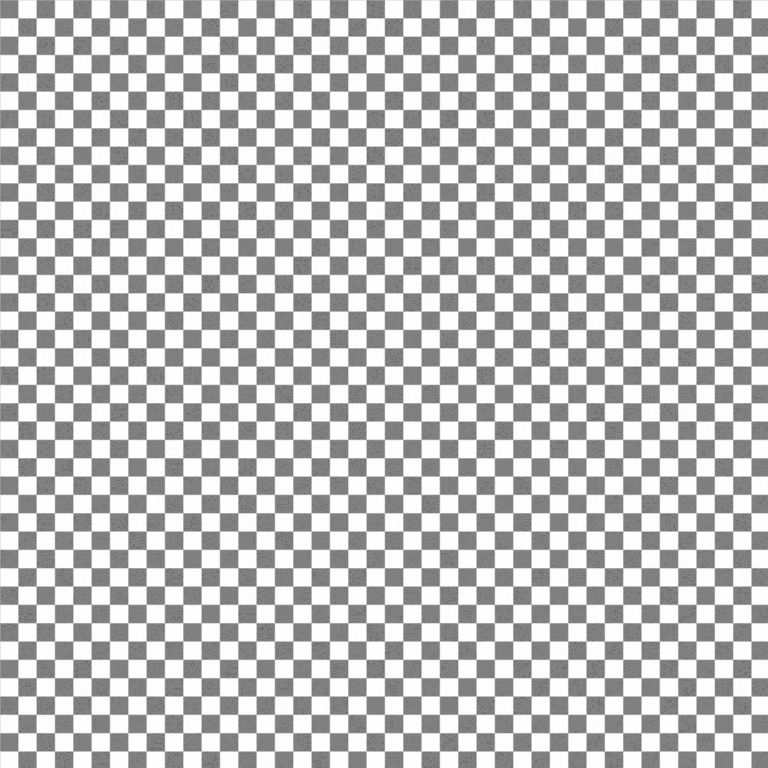
A Shadertoy shader for this pattern:

```glsl
// Fine grey and white checkerboard with soft seams and faint grain.

float hash(vec2 p) {
    return fract(sin(dot(p, vec2(127.1, 311.7))) * 43758.5453);
}

// Square wave with softened steps: +1 on even cells, -1 on odd cells.
vec2 softSquareWave(vec2 p, float edge) {
    vec2 ramp = 0.5 - abs(mod(p + 0.5, 2.0) - 1.0);
    return clamp(2.0 * ramp / edge, -1.0, 1.0);
}

void mainImage(out vec4 fragColor, in vec2 fragCoord) {
    // Canvas units, measured from the top left
    vec2 uv = fragCoord / iResolution.y;
    uv.y = 1.0 - uv.y;

    // Checks: just under 42 cells each way, the last one slightly cut
    vec2 cells = uv * 41.9;
    float edge = max(0.082, 41.9 / iResolution.y);
    vec2 wave = softSquareWave(cells, edge);
    float grey = 0.5 + 0.5 * wave.x * wave.y;

    // Fine grain, stronger in some cells than in others
    float strength = mix(0.4, 1.0, hash(floor(cells)));
    float grain = strength * smoothstep(0.55, 0.95, hash(floor(uv * 512.0) + 17.0));

    float darkTone = 0.505 - 0.06 * grain;
    float lightTone = 0.997 - 0.015 * grain;
    fragColor = vec4(vec3(mix(lightTone, darkTone, grey)), 1.0);
}
```
